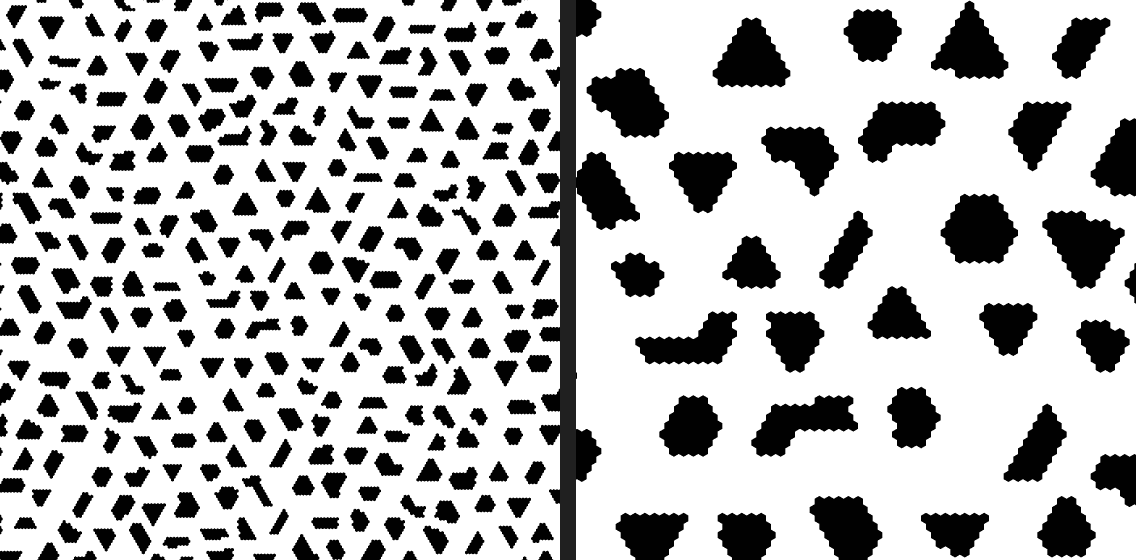
Left, the full canvas; right, a detail of the centre.
Reproduce this pattern procedurally as a WebGL 2 fragment shader.

```glsl
#version 300 es
precision highp float;
// Scattered black hexagonal grains and bent bars on white, built from tiny hexagon cells.

uniform vec2 u_resolution;
out vec4 fragColor;

float hash(vec2 p, float seed) {
  return fract(sin(dot(p, vec2(127.1, 311.7)) + seed * 74.7) * 43758.5453);
}

// Centre of the hexagon cell (unit pitch, level rows) that holds p
vec2 cellCentre(vec2 p) {
  vec2 period = vec2(1.0, sqrt(3.0));
  vec2 even = round(p / period) * period;
  vec2 odd = (floor(p / period) + 0.5) * period;
  return distance(p, even) < distance(p, odd) ? even : odd;
}

// Hexagonal radius; skew pushes the shape towards a triangle
float hexRadius(vec2 p, float skew) {
  vec3 q = abs(vec3(p.y, dot(p, vec2(-0.866, -0.5)), dot(p, vec2(0.866, -0.5))) + skew);
  return max(q.x, max(q.y, q.z));
}

vec2 fromSegment(vec2 p, vec2 dir, float from, float to) {
  return p - dir * clamp(dot(p, dir), from, to);
}

vec2 direction(float sixth) {
  float angle = sixth * radians(60.0);
  return vec2(cos(angle), sin(angle));
}

// Distance to one grain: a stretched hexagon of steady area, at times with an elbow
float grain(vec2 p, vec2 id) {
  bool bent = hash(id, 3.0) < 0.23;
  float sixth = floor(hash(id, 4.0) * 6.0);
  float reach = 3.2 * pow(hash(id, 5.0), 2.0) + (bent ? 1.0 : 0.0);
  float h = 0.577 * reach;
  float radius = sqrt(h * h + mix(6.0, 13.0, hash(id, 6.0))) - h;
  float skew = radius * (hash(id, 7.0) - 0.5) * 0.56;

  vec2 axis = direction(sixth);
  float d = hexRadius(fromSegment(p, axis, -reach, reach), skew) - radius;
  if (bent) {
    vec2 elbow = direction(sixth + 1.0);
    d = min(d, hexRadius(fromSegment(p - axis * reach, elbow, 0.0, 2.6), 0.0) - 1.7);
  }
  return d;
}

// Slow drift that breaks up the rows of grains
vec2 drift(vec2 p) {
  return 3.5 * sin(p.yx * vec2(0.071, 0.063) + vec2(0.6, 2.1));
}

// 1 inside a grain, 0 outside; grains keep a clear gap between them
float ink(vec2 p) {
  vec2 spacing = vec2(11.3, 9.8);
  vec2 site = p - drift(p);
  float row = round(site.y / spacing.y);
  float nearest = 1e3;
  float second = 1e3;
  for (float j = -1.0; j <= 1.0; j++) {
    float shift = 0.5 * mod(row + j, 2.0);
    float column = round(site.x / spacing.x - shift);
    for (float i = -1.0; i <= 1.0; i++) {
      vec2 id = vec2(column + i, row + j);
      vec2 jitter = (vec2(hash(id, 1.0), hash(id, 2.0)) - 0.5) * 0.36;
      vec2 home = (id + vec2(shift, 0.0)) * spacing;
      float d = grain(p - home - drift(home) - jitter * spacing, id);
      second = min(second, max(nearest, d));
      nearest = min(nearest, d);
    }
  }
  return nearest < 0.0 && second - nearest > 3.0 ? 1.0 : 0.0;
}

void main() {
  // Average of 3 x 3 samples smooths the cell edges
  float cover = 0.0;
  for (int k = 0; k < 9; k++) {
    vec2 offset = (vec2(k % 3, k / 3) - 1.0) / 3.0;
    vec2 p = (gl_FragCoord.xy + offset) / u_resolution.y * 173.3;
    cover += ink(cellCentre(p + vec2(0.13, 0.29))) / 9.0;
  }
  fragColor = vec4(mix(vec3(1.0), vec3(0.005), cover), 1.0);
}
```
